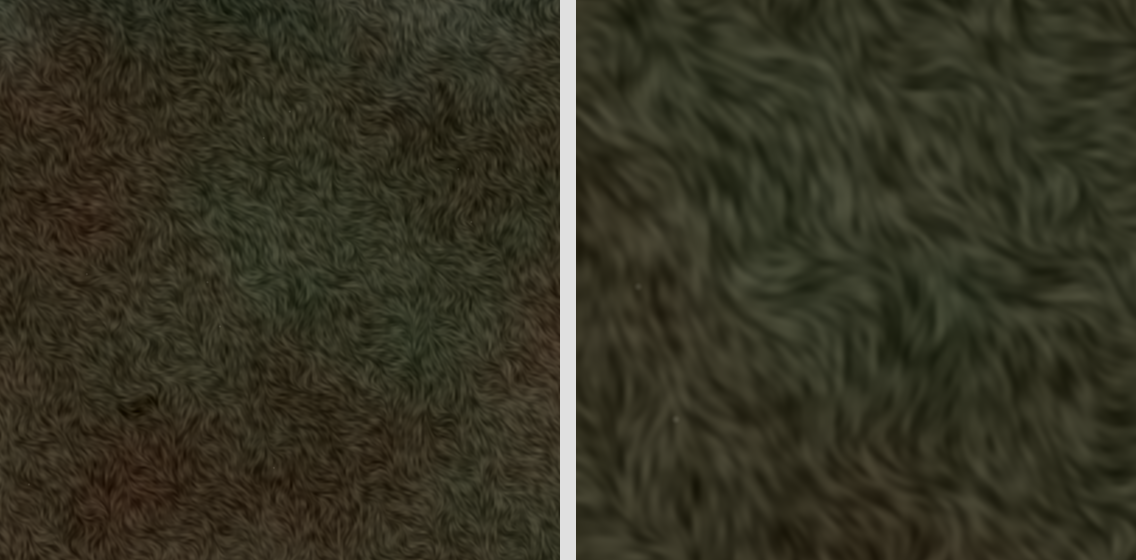
Left: the whole. Right: its middle third, enlarged.
This texture is drawn by a WebGL 2 fragment shader. Its source:

```glsl
#version 300 es
precision highp float;

uniform vec2 u_resolution;
out vec4 fragColor;

const vec3 BASE_COLOR = vec3(0.208, 0.190, 0.128);
const vec3 RUST_SHIFT = vec3(0.095, -0.025, -0.005);
const vec3 CLOUD_SHIFT = vec3(0.120, 0.140, 0.130);
const vec3 COOL_SHIFT = vec3(-0.005, 0.022, 0.032);
const vec3 GRAIN_SHIFT = vec3(0.225, 0.220, 0.195);
const float FIBER_DENSITY = 200.0;   // fibre widths across the canvas
const float FIBER_LENGTH = 0.015;
const float FIBER_ANGLE = -0.90;
const float FIBER_SWIRL = 2.5;
const float SWIRL_SCALE = 24.0;
const float TUFT_SCALE = 52.0;
const float TUFT_STRENGTH = 0.055;
const int FIBER_TAPS = 9;
const float SPECK_CELLS = 9.0;
const float SPECK_CHANCE = 0.10;
const float SPECK_RADIUS = 0.0032;
const vec2 STAIN_CENTER = vec2(0.25, 0.27);
const vec2 STAIN_SIZE = vec2(0.045, 0.021);
const float STAIN_DEPTH = 0.055;

float hash(vec2 cell) {
    uvec2 q = uvec2(ivec2(cell)) * uvec2(1597u, 3812u) + uvec2(7919u, 104729u);
    uint h = q.x * 747796u ^ (q.y * 28913u + (q.x >> 3));
    h = (h ^ (h >> 15)) * 2246823u;
    h = (h ^ (h >> 13)) * 3266489u;
    h ^= h >> 16;
    return float(h & 65535u) / 65535.0;
}

float valueNoise(vec2 p) {
    vec2 cell = floor(p);
    vec2 f = fract(p);
    vec2 w = f * f * (3.0 - 2.0 * f);
    float low = mix(hash(cell), hash(cell + vec2(1, 0)), w.x);
    float high = mix(hash(cell + vec2(0, 1)), hash(cell + vec2(1, 1)), w.x);
    return mix(low, high, w.y);
}

float fbm(vec2 p) {
    const mat2 TURN = mat2(0.8, 0.6, -0.6, 0.8);
    float sum = 0.0;
    float weight = 0.5;
    for (int i = 0; i < 4; i++) {
        sum += weight * valueNoise(p);
        p = TURN * p * 2.03 + 11.7;
        weight *= 0.5;
    }
    return sum / 0.9375;
}

// Fine noise smeared along a wandering direction forms short fibres.
float fiberGrain(vec2 uv) {
    float angle = FIBER_ANGLE + FIBER_SWIRL * (valueNoise(uv * SWIRL_SCALE + 31.0) - 0.5);
    vec2 along = vec2(cos(angle), sin(angle));
    float sum = 0.0;
    float total = 0.0;
    for (int i = 0; i < FIBER_TAPS; i++) {
        float t = float(i) / float(FIBER_TAPS - 1) - 0.5;
        float weight = 1.0 - 1.2 * abs(t);
        sum += weight * valueNoise((uv + along * t * FIBER_LENGTH) * FIBER_DENSITY + 57.0);
        total += weight;
    }
    return sum / total - 0.5;
}

// Rare pale flecks, each kept inside its own cell.
float specks(vec2 uv) {
    vec2 cell = floor(uv * SPECK_CELLS);
    vec2 offset = 0.2 + 0.6 * vec2(hash(cell + 211.0), hash(cell + 373.0));
    float d = length(uv - (cell + offset) / SPECK_CELLS);
    float present = step(hash(cell + 97.0), SPECK_CHANCE);
    return present * (1.0 - smoothstep(0.0, SPECK_RADIUS, d));
}

float stain(vec2 uv) {
    vec2 p = uv - STAIN_CENTER;
    p.y -= 0.25 * p.x;
    float ragged = 0.7 * (fbm(uv * 35.0) - 0.5);
    return 1.0 - smoothstep(0.45, 1.15, length(p / STAIN_SIZE) + ragged);
}

void main() {
    vec2 uv = gl_FragCoord.xy / min(u_resolution.x, u_resolution.y);

    // Broad mottling in brightness and hue
    float cloud = fbm(uv * 3.6 + 4.3) - 0.5;
    float rust = fbm(uv * 3.1 + 23.8) - 0.5;
    float cool = smoothstep(0.75, 1.05, uv.y + 0.5 * (fbm(uv * 4.0 + 41.0) - 0.5));
    vec3 color = BASE_COLOR + CLOUD_SHIFT * cloud + RUST_SHIFT * rust + COOL_SHIFT * cool;

    // Nap of the surface
    color += GRAIN_SHIFT * fiberGrain(uv);
    color += TUFT_STRENGTH * (valueNoise(uv * TUFT_SCALE + 83.0) - 0.5);

    // Small marks
    color += 0.10 * specks(uv);
    color -= STAIN_DEPTH * stain(uv);

    fragColor = vec4(clamp(color, 0.0, 1.0), 1.0);
}
```
